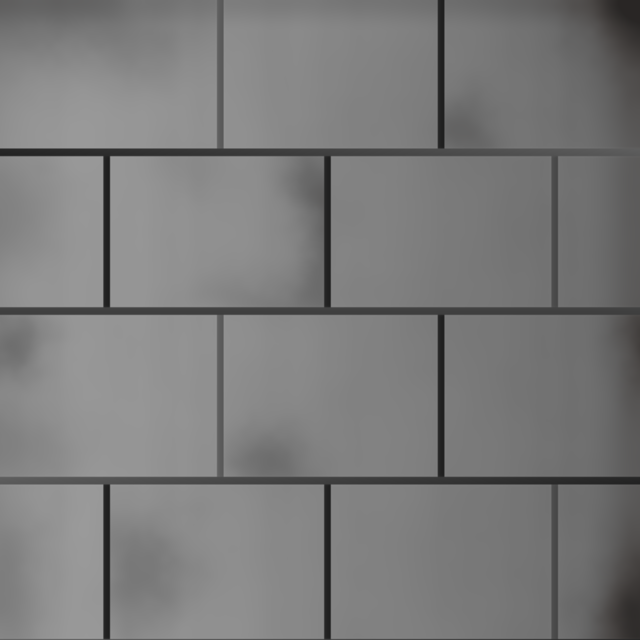
Reproduce this texture procedurally as a Shadertoy shader.

```glsl
// Smudged grey wall tiles in four offset courses with uneven dark joints.

const float HALF_BED = 0.0060;   // half width of horizontal joints
const float HALF_HEAD = 0.0052;  // half width of vertical joints
const float ROW_Y[5] = float[](-0.0045, 0.249, 0.514, 0.762, 1.02);

// Soft dirt: centre, then radii and strength
const int SMUDGES = 14;
const vec2 SMUDGE_POS[SMUDGES] = vec2[](
    vec2(0.08, 0.98), vec2(0.73, 0.795), vec2(0.505, 0.66), vec2(0.47, 0.53),
    vec2(0.41, 0.275), vec2(0.215, 0.12), vec2(0.01, 0.45), vec2(0.02, 0.30),
    vec2(0.01, 0.10), vec2(0.02, 0.68), vec2(0.30, 0.73), vec2(0.999, 0.99),
    vec2(0.999, 0.01), vec2(0.999, 0.45));
const vec3 SMUDGE_SHAPE[SMUDGES] = vec3[](
    vec3(0.20, 0.09, 0.15), vec3(0.05, 0.05, 0.09), vec3(0.05, 0.11, 0.17), vec3(0.13, 0.04, 0.07),
    vec3(0.07, 0.05, 0.11), vec3(0.07, 0.11, 0.12), vec3(0.05, 0.05, 0.14), vec3(0.09, 0.07, 0.07),
    vec3(0.06, 0.12, 0.08), vec3(0.07, 0.10, 0.06), vec3(0.06, 0.04, 0.03), vec3(0.09, 0.12, 0.20),
    vec3(0.06, 0.12, 0.18), vec3(0.04, 0.07, 0.12));

float hash(vec2 p) {
    return fract(sin(dot(p, vec2(127.1, 311.7))) * 4375.85);
}

float noise(vec2 p) {
    vec2 i = floor(p), f = fract(p);
    f = f * f * (3.0 - 2.0 * f);
    return mix(mix(hash(i), hash(i + vec2(1, 0)), f.x),
               mix(hash(i + vec2(0, 1)), hash(i + vec2(1, 1)), f.x), f.y);
}

float fbm(vec2 p) {
    float sum = 0.0, amp = 0.5;
    for (int i = 0; i < 4; i++) {
        sum += amp * noise(p);
        p = p * 2.03 + 17.0;
        amp *= 0.5;
    }
    return sum;
}

// Odd courses shift by half a tile; spacing widens slightly to the right
float jointX(float row, float k) {
    return 0.1667 + 0.1775 * mod(row, 2.0) + 0.345 * k + 0.005 * k * (k - 1.0);
}

vec2 tileOf(vec2 p) {
    vec2 id = vec2(0);
    for (int r = 1; r < 4; r++) id.y += step(ROW_Y[r], p.y);
    for (int k = 0; k < 3; k++) id.x += step(jointX(id.y, float(k)), p.x);
    return id;
}

float stripe(float d, float halfWidth, float aa) {
    return 1.0 - smoothstep(halfWidth - aa, halfWidth + aa, abs(d));
}

// Broad light from the left, darker along the left, right and top edges
float lighting(vec2 p) {
    float light = 0.635 - 0.22 * p.x;
    light -= 0.07 * exp(-p.x / 0.07);
    light -= 0.06 * smoothstep(0.92, 1.0, p.x);
    light -= 0.06 * smoothstep(0.95, 1.0, p.y);
    return light + 0.008 * (noise(vec2(p.x * 45.0, 3.0)) - 0.5);
}

// Dirt stays inside the tile it belongs to
float dirt(vec2 p, vec2 tile) {
    vec2 warp = vec2(fbm(p * 9.0), fbm(p * 9.0 + 40.0)) - 0.47;
    float sum = 0.0;
    for (int i = 0; i < SMUDGES; i++) {
        vec3 shape = SMUDGE_SHAPE[i];
        vec2 q = (p + 0.09 * warp - SMUDGE_POS[i]) / shape.xy;
        float inside = distance(tile, tileOf(SMUDGE_POS[i])) < 0.5 ? 1.0 : 0.12;
        sum += inside * shape.z * exp(-dot(q, q));
    }
    return sum + 0.035 * (fbm(p * 6.0 + 9.0) - 0.47);
}

void mainImage(out vec4 fragColor, in vec2 fragCoord) {
    vec2 p = fragCoord / iResolution.xy;
    float aa = 0.8 / min(iResolution.x, iResolution.y) + 0.0004;
    vec2 tile = tileOf(p);

    // Tile face, slightly warm where dark
    float face = max(lighting(p) - dirt(p, tile), 0.15);
    vec3 color = face * mix(vec3(1.06, 1.0, 0.97), vec3(1), smoothstep(0.2, 0.42, face));

    // Vertical joints: every third half-step is a paler one
    for (int k = 0; k < 3; k++) {
        float column = float(k), odd = mod(tile.y, 2.0);
        float d = p.x - jointX(tile.y, column);
        float pale = 1.0 - step(0.5, abs(mod(2.0 * column + odd, 3.0) - 1.0));
        float tone = mix(0.13, 0.29 + 0.07 * odd, pale) - 4.0 * d;
        color += 0.015 * stripe(d, HALF_HEAD + 0.002, 0.002);
        color = mix(color, vec3(tone), stripe(d, HALF_HEAD, aa));
    }

    // Horizontal joints fade along their length
    for (int r = 0; r < 4; r++) {
        float d = p.y - ROW_Y[r];
        float slope = 0.22 * clamp(float(r) - 2.0, -1.0, 1.0);
        float tone = 0.25 + slope * (p.x - 0.5) + 2.0 * d;
        color += 0.015 * stripe(d, HALF_BED + 0.002, 0.002);
        color = mix(color, vec3(tone), stripe(d, HALF_BED, aa));
    }
    fragColor = vec4(color, 1.0);
}
```
